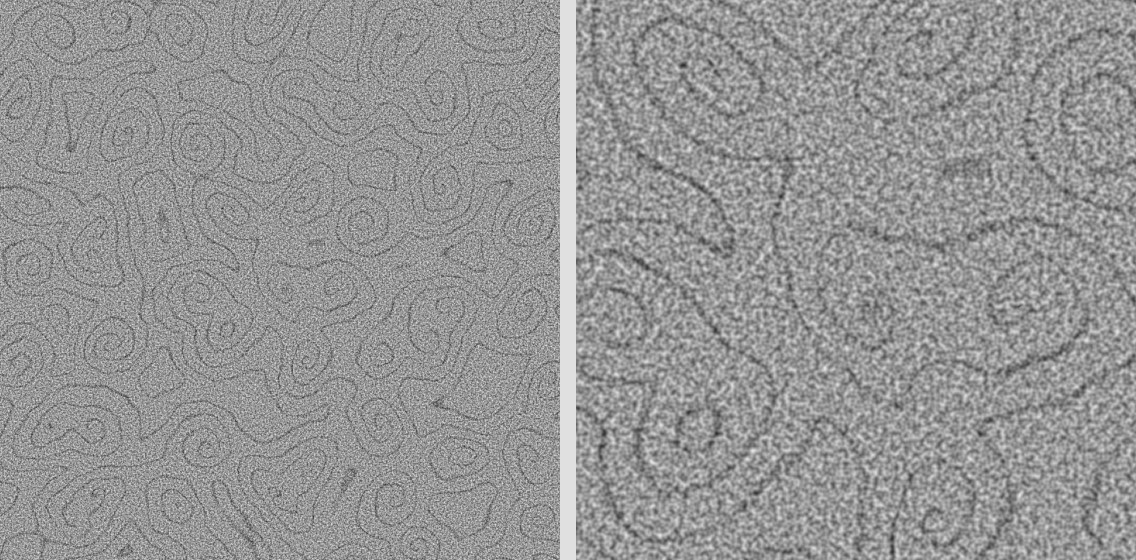
Left, the full canvas; right, a detail of the centre.
This texture is drawn by a three.js fragment shader. Its source:

```glsl
// Grey grainy sheet of wavering dark rings and spirals around scattered cores.
varying vec2 vUv;

const float TAU = 6.2831853;

vec2 hash2(vec2 p) {
  vec3 q = fract(p.xyx * vec3(0.1031, 0.1030, 0.0973));
  q += dot(q, q.yzx + 33.33);
  return fract((q.xx + q.yz) * q.zy);
}

vec2 unitGradient(vec2 cell) {
  float angle = TAU * hash2(cell).x;
  return vec2(cos(angle), sin(angle));
}

float gradientNoise(vec2 p) {
  vec2 i = floor(p);
  vec2 f = p - i;
  vec2 u = f * f * f * (f * (f * 6.0 - 15.0) + 10.0);
  vec2 e = vec2(1.0, 0.0);
  float low = mix(dot(unitGradient(i), f),
                  dot(unitGradient(i + e.xy), f - e.xy), u.x);
  float high = mix(dot(unitGradient(i + e.yx), f - e.yx),
                   dot(unitGradient(i + e.xx), f - e.xx), u.x);
  return mix(low, high, u.y);
}

vec2 warp(vec2 p) {
  return vec2(gradientNoise(p + 17.3), gradientNoise(p + 61.7));
}

// x: distance to the nearest ridge line, y: darkness of the core smudges
vec2 ridges(vec2 p) {
  float weightSum = 0.0;
  float twist = 0.0;
  float smudge = 0.0;
  vec2 distanceSlope = vec2(0.0);
  vec2 twistSlope = vec2(0.0);

  for (int y = -1; y <= 7; y++) {
    for (int x = -1; x <= 7; x++) {
      vec2 cell = vec2(float(x), float(y));
      vec2 core = (cell + 0.5 + 0.8 * (hash2(cell + 40.0) - 0.5)) / 7.0;
      vec2 traits = hash2(cell + 90.0);
      vec2 toPoint = p - core;
      float r2 = dot(toPoint, toPoint) + 1e-6;

      // Stretched distance, blended smoothly with its neighbours
      vec2 axis = unitGradient(cell + 140.0);
      float squash = -0.45 * traits.y;
      vec2 stretched = toPoint + axis * dot(toPoint, axis) * squash;
      float d = length(stretched) + 1e-5;
      vec2 slope = stretched / d;
      slope += axis * dot(slope, axis) * squash;
      float weight = exp(-75.0 * d);
      weightSum += weight;
      distanceSlope += weight * slope;

      // Whole-turn twist makes a spiral in either direction, or closed rings
      float turn = floor(traits.x * 3.0) - 1.0;
      twist += turn * atan(toPoint.y, toPoint.x) / TAU;
      twistSlope += turn * vec2(-toPoint.y, toPoint.x) / (TAU * (r2 + 1e-4));

      smudge += step(0.86, traits.y) * exp(-r2 / 0.00003);
    }
  }

  float spacing = 0.0205;
  float phase = -log(weightSum) / (75.0 * spacing) + twist;
  vec2 phaseSlope = distanceSlope / (weightSum * spacing) + twistSlope;
  float steepness = clamp(length(phaseSlope), 22.0, 90.0);
  return vec2(abs(fract(phase) - 0.5) / steepness, smudge);
}

// Fine speckle from two turned layers
float grain(vec2 p) {
  vec2 turned = mat2(0.8, 0.6, -0.6, 0.8) * p;
  return gradientNoise(turned * 245.0 + 500.0)
       + gradientNoise(p * 397.0 + 130.3);
}

void main() {
  vec2 wavy = vUv + 0.026 * warp(vUv * 9.0) + 0.0065 * warp(vUv * 34.0);
  vec2 ridge = ridges(wavy);

  // Dark core of each line, with a faint pale rim
  float line = exp(-pow(ridge.x / 0.0019, 2.0));
  float rim = exp(-pow((ridge.x - 0.0048) / 0.0018, 2.0));
  float ink = clamp(0.85 + 0.7 * gradientNoise(vUv * 28.0 + 9.0), 0.35, 1.2);

  float grey = 0.593 - 0.15 * ink * line + 0.02 * rim;
  grey -= 0.12 * ridge.y;
  grey += 0.27 * grain(vUv);
  gl_FragColor = vec4(vec3(clamp(grey, 0.0, 1.0)), 1.0);
}
```
